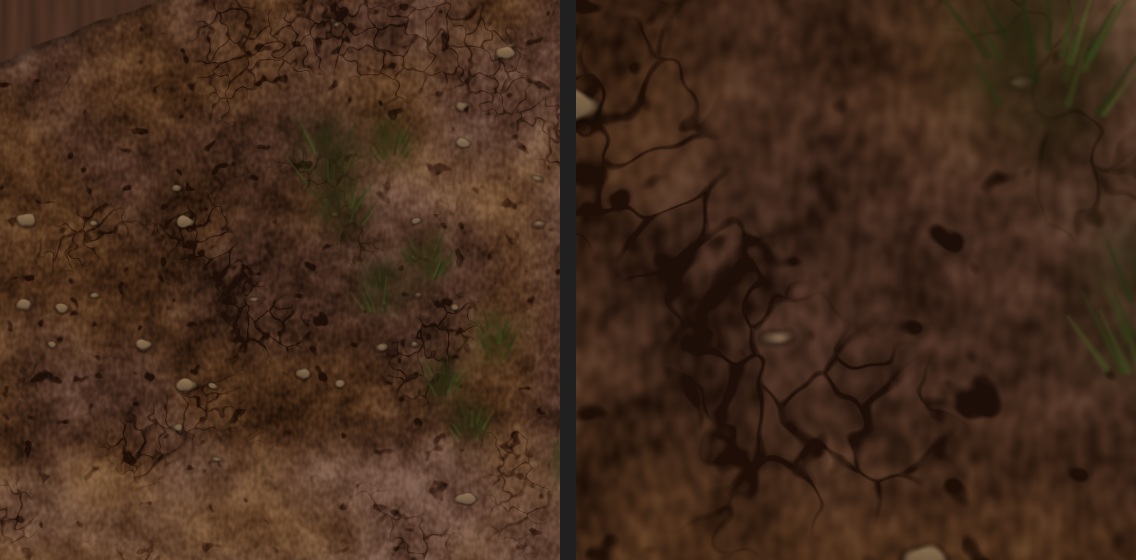
Left, the full canvas; right, a detail of the centre.
Write a Shadertoy shader that draws this texture.

```glsl
// Damp brown soil with pale dry bands, cracked clods, pits, pebbles and grass tufts.
// Layered gradient noise gives a tone that is mapped through an earth palette;
// Voronoi clods, scattered stones and fanned blades are then laid on top.

const vec3 SOIL_DARK  = vec3(0.16, 0.09, 0.05);
const vec3 SOIL_MID   = vec3(0.31, 0.20, 0.13);
const vec3 SOIL_LIGHT = vec3(0.45, 0.33, 0.24);
const vec3 OLIVE      = vec3(0.20, 0.17, 0.07);
const vec3 LEAF_DARK  = vec3(0.12, 0.16, 0.05);
const vec3 LEAF_LIGHT = vec3(0.31, 0.36, 0.15);
const vec3 STONE      = vec3(0.58, 0.47, 0.34);
const vec3 WOOD       = vec3(0.28, 0.18, 0.13);

vec2 hash2(vec2 p) {
    p = vec2(dot(p, vec2(127.1, 311.7)), dot(p, vec2(269.5, 183.3)));
    return fract(sin(p) * 43758.5);
}

float gradientDot(vec2 cell, vec2 corner, vec2 f) {
    float angle = 6.2832 * hash2(cell + corner).x;
    return dot(vec2(cos(angle), sin(angle)), f - corner);
}

float gradientNoise(vec2 p) {
    vec2 i = floor(p), f = p - i;
    vec2 u = f * f * f * (f * (f * 6.0 - 15.0) + 10.0);
    float low  = mix(gradientDot(i, vec2(0, 0), f), gradientDot(i, vec2(1, 0), f), u.x);
    float high = mix(gradientDot(i, vec2(0, 1), f), gradientDot(i, vec2(1, 1), f), u.x);
    return mix(low, high, u.y);
}

float fbm(vec2 p, int octaves, float gain) {
    float sum = 0.0, amplitude = 1.0;
    for (int k = 0; k < octaves; k++) {
        sum += amplitude * gradientNoise(p);
        p = mat2(1.6, 1.2, -1.2, 1.6) * p + 17.3;
        amplitude *= gain;
    }
    return sum;
}

float blob(vec2 p, vec2 center, vec2 radius) {
    vec2 d = (p - center) / radius;
    return exp(-dot(d, d));
}

// x: gap between the two nearest cell centres, y: random value of the cell
vec2 clods(vec2 p) {
    vec2 cell = floor(p);
    float nearest = 9.0, second = 9.0, id = 0.0;
    for (int y = -1; y <= 1; y++)
    for (int x = -1; x <= 1; x++) {
        vec2 c = cell + vec2(x, y), h = hash2(c);
        float d = length(c + h - p);
        second = min(second, max(nearest, d));
        if (d < nearest) { nearest = d; id = h.y; }
    }
    return vec2(second - nearest, id);
}

// Coverage of a blade that narrows from root to tip
float blade(vec2 p, vec2 root, vec2 along, float width, float soft) {
    float t = clamp(dot(p - root, along) / dot(along, along), 0.0, 1.0);
    float d = length(p - root - along * t) - width * (1.0 - 0.8 * t);
    return smoothstep(soft, -soft, d);
}

// Large wet and dry areas
float broadTone(vec2 p) {
    float tone = 0.50;
    tone -= 0.32 * blob(p, vec2(0.36, 0.60), vec2(0.20, 0.17));
    tone -= 0.20 * blob(p, vec2(0.55, 0.37), vec2(0.23, 0.14));
    tone += 0.42 * blob(p, vec2(0.86, 0.66), vec2(0.25, 0.08));
    tone += 0.12 * blob(p, vec2(0.85, 0.87), vec2(0.28, 0.13));
    float edge = p.y - 0.175 - 0.04 * p.x;
    tone -= 0.15 * blob(vec2(edge), vec2(0.04), vec2(0.045));
    return tone + 0.32 * smoothstep(0.03, -0.03, edge);
}

vec3 soilColor(float tone, float hue) {
    vec3 color = tone < 0.5 ? mix(SOIL_DARK, SOIL_MID, tone * 2.0)
                            : mix(SOIL_MID, SOIL_LIGHT, tone * 2.0 - 1.0);
    return color * mix(vec3(1.03, 0.99, 0.84), vec3(1.0, 0.99, 1.12), hue);
}

vec3 addStones(vec3 color, vec2 p, float soft) {
    vec2 g = p * 14.0, cell = floor(g), h = hash2(cell + 40.0);
    vec2 d = (fract(g) - 0.3 - 0.4 * h) * vec2(0.8, 1.2);
    float radius = mix(0.06, 0.21, h.x * h.x);
    float shape = length(d) - radius + 0.09 * gradientNoise(p * 60.0);
    float present = step(0.86, hash2(cell + 7.0).y);
    color *= 1.0 - 0.35 * present * smoothstep(0.09, 0.0, shape + 0.15 * d.y);
    return mix(color, STONE * (0.9 + d.y), 0.85 * present * smoothstep(soft, -soft, shape));
}

// Tufts strewn along a diagonal, each with a dark base and a fan of blades
vec3 addGrass(vec3 color, vec2 p, float soft) {
    for (int k = 0; k < 9; k++) {
        float n = float(k);
        vec2 h = hash2(vec2(n, 5.0));
        vec2 center = mix(vec2(0.63, 0.77), vec2(0.92, 0.20), n / 8.0) + (h - 0.5) * vec2(0.20, 0.07);
        float size = mix(0.032, 0.058, h.y);
        float patchy = 0.8 + 0.8 * gradientNoise(p * 30.0 + n);
        float cover = blob(p, center, vec2(size, size * 1.1));
        color = mix(color, OLIVE * (0.75 + 0.4 * h.x), clamp(cover * patchy, 0.0, 0.85));
        if (length(p - center) > 0.2) continue;
        for (int b = 0; b < 16; b++) {
            vec2 r = hash2(vec2(float(b), n + 20.0)), s = hash2(r * 91.0);
            vec2 root = center + (r - vec2(0.5, 0.7)) * size * 1.5;
            vec2 along = size * mix(0.4, 1.0, s.y) * vec2((r.x - 0.5) * 1.6, 1.0);
            float mask = blade(p, root, along, 0.0022, soft);
            color = mix(color, mix(LEAF_DARK, LEAF_LIGHT, s.x * s.x), 0.6 * mask);
        }
    }
    return color;
}

void mainImage(out vec4 fragColor, in vec2 fragCoord) {
    vec2 p = fragCoord / iResolution.xy;
    float soft = 0.0015 + 0.7 / iResolution.y;
    vec2 warp = vec2(fbm(p * 7.0, 3, 0.6), fbm(p * 7.0 + 50.0, 3, 0.6));

    // Soil tone from broad areas, lumps and fine upright grain
    float tone = broadTone(p + 0.045 * warp);
    tone += 0.40 * fbm(p * 11.0 + 3.0, 4, 0.8);
    tone += 0.26 * gradientNoise(p * vec2(135.0, 90.0));

    // Cracked clods, strongest toward the upper right
    float rough = blob(p, vec2(0.82, 0.90), vec2(0.32, 0.16));
    float patches = smoothstep(0.05, 0.35, gradientNoise(p * 6.0 + 9.0) + 0.28 * rough);
    vec2 clod = clods(p * 24.0 + 0.8 * warp + 0.5 * gradientNoise(p * 45.0));
    tone += (clod.y - 0.5) * 0.22 * patches;
    tone -= 0.42 * patches * smoothstep(0.16, 0.02, clod.x);

    // Small dark pits
    float pit = gradientNoise(p * 29.0 + warp) + 0.3 * gradientNoise(p * 70.0);
    tone -= 0.55 * smoothstep(0.36, 0.56, pit + 0.08 * rough);

    float hue = smoothstep(-0.4, 0.4, gradientNoise(p * 5.0 + 30.0) + 0.5 * (p.x - 0.45));
    vec3 color = soilColor(clamp(tone, -0.15, 1.2), hue);
    color = addStones(color, p, 0.02 + soft * 10.0);
    color = addGrass(color, p, soft);

    // Smooth plank in the upper left corner, with a shadowed rim
    float rim = p.y - 0.89 - 0.39 * p.x + 0.012 * warp.x;
    color *= 1.0 - 0.35 * smoothstep(-0.025, 0.0, rim);
    vec3 plank = WOOD * (1.0 + 0.25 * gradientNoise(p * vec2(60.0, 6.0)));
    color = mix(color, plank, smoothstep(-soft, soft, rim));

    fragColor = vec4(color, 1.0);
}
```
